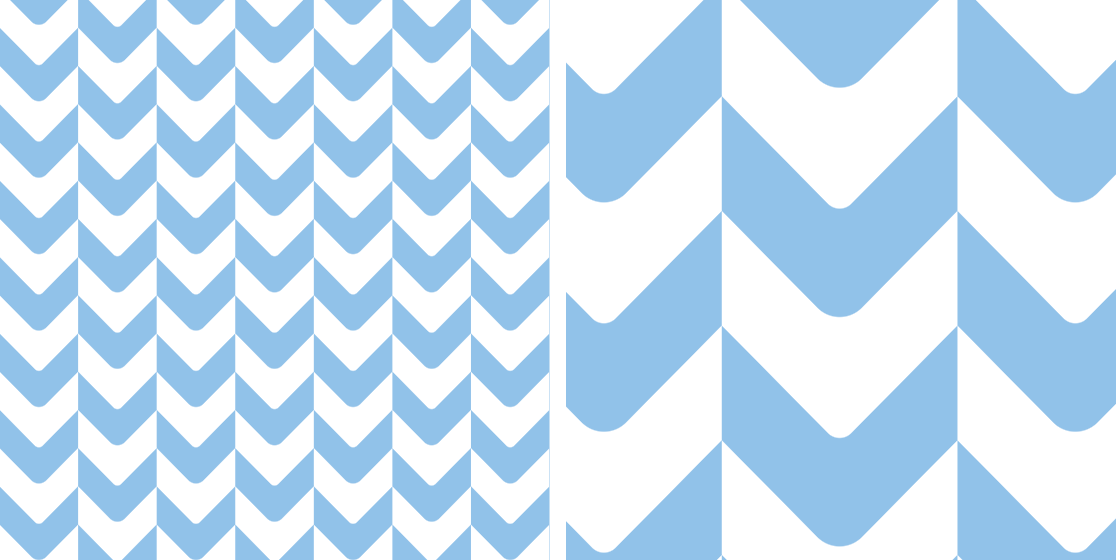
Left, the full canvas; right, a detail of the centre.
Give the GLSL for this pattern, as a Shadertoy shader.

```glsl
// Blue and white chevrons stacked in seven columns, every other column shifted by half a period.
// Each band lies between two V-shaped curves whose tips are rounded by tangent arcs;
// the column seams are smoothed by blending each column with its nearest neighbour.

// All lengths are fractions of the canvas height.
const float COLUMN_WIDTH = 0.1403;
const float COLUMN_START = -0.0008;
const float PERIOD       = 0.13652;
const float FIRST_EDGE   = 0.0493;   // depth of the first band's top corner
const float SLOPE        = 1.013;    // steepness of the V arms
const float UPPER_RADIUS = 0.0098;   // tip rounding of the band's top curve
const float LOWER_RADIUS = 0.0186;   // tip rounding of the band's bottom curve

const vec3 WHITE = vec3(1.0);
const vec3 BLUE  = vec3(0.57, 0.76, 0.914);

// Depth of a V below its outer corners, with an arc of the given radius at the tip.
float roundedVee(float x, float radius, float slope) {
    float ax = abs(x);
    float secant = sqrt(1.0 + slope * slope);
    float sharpTip = slope * 0.5 * COLUMN_WIDTH;
    float arm = sharpTip - slope * ax;
    float arc = sharpTip - radius * secant + sqrt(max(radius * radius - ax * ax, 0.0));
    return ax < radius * slope / secant ? arc : arm;
}

// Approximate signed distance to the bands of one column, negative inside.
float chevronDistance(vec2 p, float column) {
    float x = p.x - (column + 0.5) * COLUMN_WIDTH;
    float top = roundedVee(x, UPPER_RADIUS, SLOPE);
    float bottom = roundedVee(x, LOWER_RADIUS, SLOPE) + 0.5 * PERIOD;

    float shift = FIRST_EDGE + 0.5 * PERIOD * mod(column, 2.0);
    float y = p.y - shift - 0.5 * (top + bottom);
    y -= PERIOD * round(y / PERIOD);
    return (abs(y) - 0.5 * (bottom - top)) / sqrt(1.0 + SLOPE * SLOPE);
}

// Antialiased fill from a signed distance.
float coverage(float dist, float pixel) {
    return clamp(0.5 - dist / pixel, 0.0, 1.0);
}

void mainImage(out vec4 fragColor, in vec2 fragCoord) {
    float pixel = 1.0 / iResolution.y;
    // x runs right from the first seam, y runs down from the top
    vec2 p = vec2(fragCoord.x * pixel - COLUMN_START, 1.0 - fragCoord.y * pixel);

    // Columns on either side of the nearest seam
    float seam = round(p.x / COLUMN_WIDTH);
    float left = coverage(chevronDistance(p, seam - 1.0), pixel);
    float right = coverage(chevronDistance(p, seam), pixel);
    float leftShare = coverage(p.x - seam * COLUMN_WIDTH, pixel);

    fragColor = vec4(mix(WHITE, BLUE, mix(right, left, leftShare)), 1.0);
}
```
